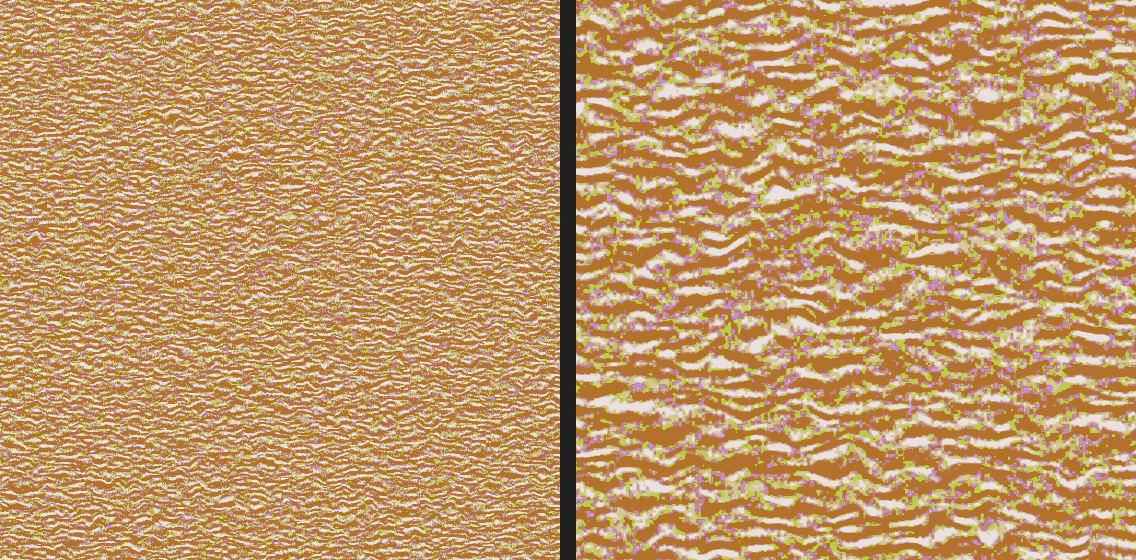
Left, the full canvas; right, a detail of the centre.
Reproduce this texture procedurally as a three.js fragment shader.

```glsl
// Fine wavy horizontal streaks of cream and white on ochre, with coloured grain.
varying vec2 vUv;

float hash(vec2 p) {
  vec3 q = fract(vec3(p.xyx) * 0.1031);
  q += dot(q, q.yzx + 33.33);
  return fract((q.x + q.y) * q.z);
}

float valueNoise(vec2 p) {
  vec2 cell = floor(p);
  vec2 w = smoothstep(0.0, 1.0, fract(p));
  float low = mix(hash(cell), hash(cell + vec2(1.0, 0.0)), w.x);
  float high = mix(hash(cell + vec2(0.0, 1.0)), hash(cell + 1.0), w.x);
  return mix(low, high, w.y);
}

// Vertical relief of the noise: keeps narrow ripples, drops broad patches.
float relief(vec2 p) {
  return valueNoise(p) - valueNoise(p + vec2(0.0, 1.0));
}

// Long flat ripples, bent up and down by a slower noise.
float streakHeight(vec2 uv) {
  float bend = valueNoise(uv * vec2(62.0, 50.0) + 19.0) - 0.5;
  vec2 p = uv + vec2(0.0, 0.009 * bend);
  float broad = relief(p * vec2(74.0, 232.0) + 7.3);
  float fine = relief(p * vec2(130.0, 287.0) + 41.7);
  return 0.6 * broad + 0.4 * fine;
}

void main() {
  // Grain: one value per 1/512 of the canvas, blended between cell centres.
  vec2 grainPos = vUv * 512.0 - 0.5;
  float grain = valueNoise(grainPos + 101.0);
  float hue = valueNoise(grainPos + 677.0);

  float height = streakHeight(vUv) + 0.35 * (grain - 0.5);

  vec3 ochre = mix(vec3(0.69, 0.46, 0.13), vec3(0.71, 0.43, 0.22), hue);
  vec3 lime = vec3(0.74, 0.80, 0.27);
  vec3 rose = vec3(0.75, 0.50, 0.51);
  vec3 violet = vec3(0.77, 0.55, 0.83);
  vec3 cream = vec3(0.84, 0.78, 0.59);
  vec3 white = vec3(0.92, 0.88, 0.88);

  // Speckled tints line the slopes between the ochre troughs and pale crests.
  vec3 tint = mix(lime, rose, smoothstep(0.41, 0.45, hue));
  tint = mix(tint, violet, smoothstep(0.68, 0.72, hue));

  vec3 color = mix(ochre, tint, smoothstep(-0.065, -0.025, height));
  color = mix(color, cream, smoothstep(0.11, 0.15, height));
  color = mix(color, white, smoothstep(0.235, 0.27, height));
  gl_FragColor = vec4(color, 1.0);
}
```
